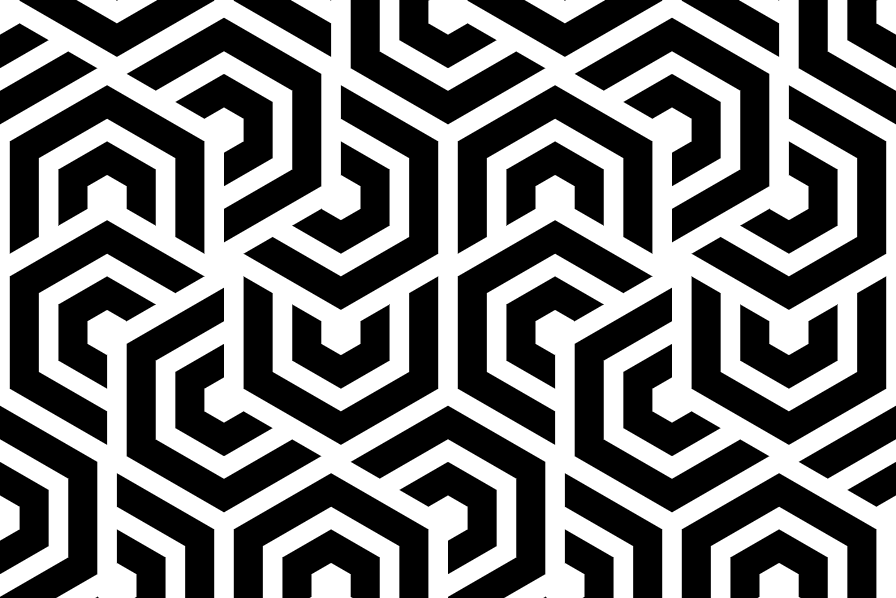
Give the GLSL for this pattern, as a Shadertoy shader.

```glsl
// Interlocking rings of six notched, striped hexagons on a triangular lattice.

// Lengths are in lattice periods, the distance between ring centres.
const float REPEATS_ACROSS = 2.0;
const vec2  RING_ORIGIN = vec2(-0.5, 0.0758); // one ring centre, from canvas centre
const float GAP = 0.04375;                    // white line width
const float STRIPE = (1.0 - 11.0 * GAP) / 8.0; // black width that closes the lattice
const vec3  INK = vec3(0.0);
const vec3  PAPER = vec3(1.0);

const float SIN60 = 0.866025;
const float APOTHEM = 2.0 * (GAP + STRIPE);
const float RING_RADIUS = (APOTHEM + GAP) / SIN60;
const vec2  FIRST_HEXAGON = RING_RADIUS * vec2(-SIN60, 0.5);
const mat2  TURN60 = mat2(0.5, SIN60, -SIN60, 0.5);

// Two nested hexagonal bands, open over the lower third.
float notchedHexagon(vec2 p) {
    vec2 a = abs(p);
    float radius = max(a.x, 0.5 * a.x + SIN60 * a.y);
    float betweenBands = STRIPE + 1.5 * GAP;
    float bandSpacing = 0.5 * (STRIPE + GAP);
    float bands = abs(abs(radius - betweenBands) - bandSpacing) - 0.5 * STRIPE;
    float notch = -SIN60 * p.y - 0.5 * a.x;
    return max(bands, notch);
}

// Six hexagons, each turned to let the next one into its notch.
float hexagonRing(vec2 p) {
    float d = 1e3;
    for (int i = 0; i < 6; i++) {
        d = min(d, notchedHexagon(p - FIRST_HEXAGON));
        p = TURN60 * p;
    }
    return d;
}

// Rings at the four corners of the enclosing lattice rhombus.
float ringLattice(vec2 p) {
    float row = p.y / SIN60;
    vec2 cell = floor(vec2(p.x - 0.5 * row, row));
    float d = 1e3;
    for (int j = 0; j < 2; j++) {
        for (int i = 0; i < 2; i++) {
            vec2 corner = cell + vec2(i, j);
            vec2 centre = vec2(corner.x + 0.5 * corner.y, SIN60 * corner.y);
            d = min(d, hexagonRing(p - centre));
        }
    }
    return d;
}

void mainImage(out vec4 fragColor, in vec2 fragCoord) {
    float pixel = REPEATS_ACROSS / iResolution.x;
    vec2 p = (fragCoord - 0.5 * iResolution.xy) * pixel - RING_ORIGIN;
    float coverage = clamp(0.5 - ringLattice(p) / pixel, 0.0, 1.0);
    fragColor = vec4(mix(PAPER, INK, coverage), 1.0);
}
```
